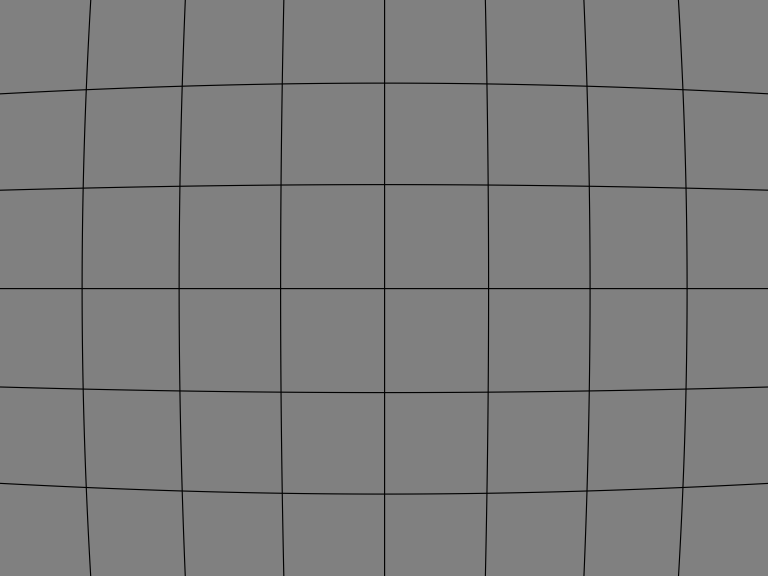
Write a WebGL 2 fragment shader that draws this pattern.

```glsl
#version 300 es
precision highp float;

uniform vec2 u_resolution;
out vec4 outColor;

const vec3 BACKGROUND = vec3(0.502);
const vec3 LINE_COLOR = vec3(0.0);

// Lengths are in canvas heights
const vec2 LENS_CENTER = vec2(0.00104, -0.00104);
const float BARREL = 0.1294;
const float CELL_SIZE = 0.1813;
const float LINE_WIDTH = 0.002;
const vec2 LAST_LINE = vec2(3.0, 2.0);

// Maps a point on the bulging view back to the flat grid
vec2 undistort(vec2 p, float strength) {
    return p * (1.0 + strength * dot(p, p));
}

// Share of a pixel covered by a line at the given distance
float lineCoverage(float dist, float width, float pixel) {
    float low = max(dist - 0.5 * width, -0.5 * pixel);
    float high = min(dist + 0.5 * width, 0.5 * pixel);
    return clamp((high - low) / pixel, 0.0, 1.0);
}

// Coverage of the nearest grid line along one axis
float gridAxis(float coord, float lastLine, float width, float pixel) {
    float index = clamp(round(coord), -lastLine, lastLine);
    float slope = length(vec2(dFdx(coord), dFdy(coord))) / pixel;
    return lineCoverage((coord - index) / slope, width, pixel);
}

void main() {
    float pixel = 1.0 / u_resolution.y;
    vec2 p = (gl_FragCoord.xy - 0.5 * u_resolution) * pixel - LENS_CENTER;
    vec2 grid = undistort(p, BARREL) / CELL_SIZE;

    // Upright and level lines, merged at the crossings
    float upright = gridAxis(grid.x, LAST_LINE.x, LINE_WIDTH, pixel);
    float level = gridAxis(grid.y, LAST_LINE.y, LINE_WIDTH, pixel);
    float ink = 1.0 - (1.0 - upright) * (1.0 - level);

    outColor = vec4(mix(BACKGROUND, LINE_COLOR, ink), 1.0);
}
```
